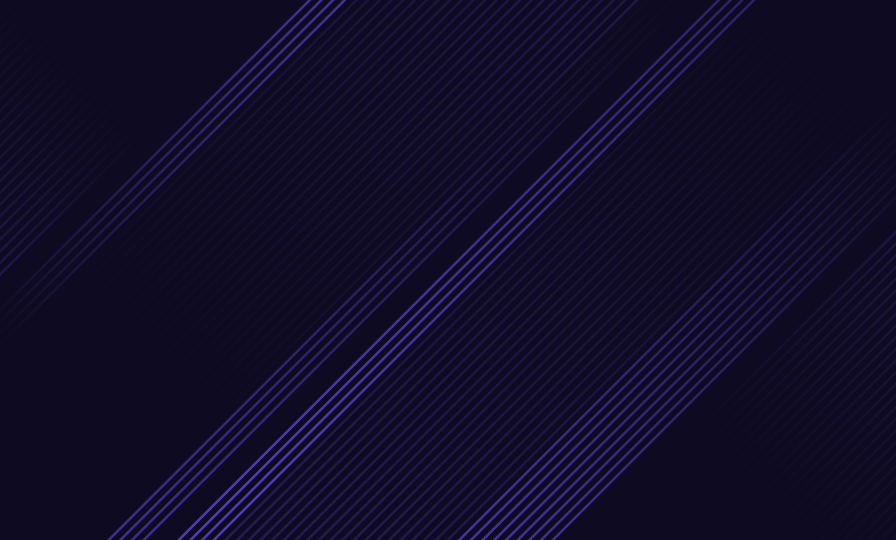
Write a WebGL 2 fragment shader that draws this background.

```glsl
#version 300 es
precision highp float;
// Dark indigo background with bands of fine diagonal lines that fade along their length.

#define LINES_PER_HEIGHT 46.2
#define LINE_WIDTH 0.31
#define BACKGROUND vec3(0.056, 0.041, 0.128)
#define LINE_COLOR vec3(0.305, 0.228, 0.700)

uniform vec2 u_resolution;
out vec4 outColor;

// Strength of lines first..last: peak at position "full", fading to nothing at "zero".
float band(float line, float first, float last, float along, float full, float zero, float peak) {
    float inside = step(first, line) * step(line, last);
    return inside * peak * clamp((along - zero) / (full - zero), 0.0, 1.0);
}

// Anti-aliased stripe centred in every unit cell.
float stripe(float across, float pixel) {
    float dist = abs(fract(across) - 0.5) - 0.5 * LINE_WIDTH;
    return 1.0 - smoothstep(-0.5 * pixel, 0.5 * pixel, dist);
}

void main() {
    // Top-left based coordinates, measured in line spacings.
    vec2 p = vec2(gl_FragCoord.x, u_resolution.y - gl_FragCoord.y);
    p *= LINES_PER_HEIGHT / u_resolution.y;
    float across = p.x + p.y;
    float along = p.x - p.y;
    float line = floor(across);

    // Faint broad bands, separated by two-line gaps.
    float strength = band(line, 0.0, 23.0, along, -23.0, 1.0, 0.24);
    strength += band(line, 30.0, 54.0, along, 48.0, -17.0, 0.25);
    strength += band(line, 65.0, 84.0, along, -26.0, 65.0, 0.35);
    strength += band(line, 96.0, 125.0, along, 58.0, 23.0, 0.22);

    // Bright narrow groups along the band edges.
    strength += band(line, 26.0, 29.0, along, 28.0, -30.0, 0.80);
    strength += band(line, 55.0, 58.0, along, -37.0, 58.0, 0.75);
    strength += band(line, 61.0, 64.0, along, -20.0, 135.0, 1.00);
    strength += band(line, 85.0, 93.0, along, -7.0, 68.0, 0.85);

    float pixel = sqrt(2.0) * LINES_PER_HEIGHT / u_resolution.y;
    vec3 color = mix(BACKGROUND, LINE_COLOR, strength * stripe(across, pixel));
    outColor = vec4(color, 1.0);
}
```
